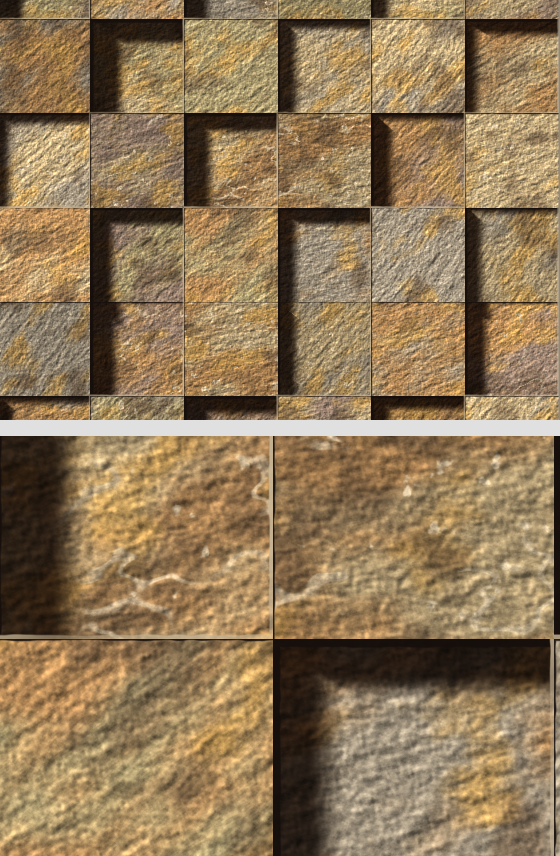
Top: the whole. Bottom: its middle third, enlarged.
This texture is drawn by a WebGL 2 fragment shader. Its source:

```glsl
#version 300 es
precision highp float;
// Wall of split-slate blocks set at uneven depths, lit from the upper left.
uniform vec2 u_resolution;
out vec4 fragColor;

const vec2 PITCH = vec2(0.223, 0.2243);     // block size, canvas height = 1
const vec2 ORIGIN = vec2(-0.008, 0.0573);   // lower left corner of block (0, 0)
const float COLUMNS = 6.0;
const vec2 SHADOW_REACH = vec2(0.46, 0.34); // shadow length per unit of depth
const float PENUMBRA = 0.32;
const float GAP = 0.007;                    // half width of the joints
const float SIDE_WIDTH = 0.034;             // dark side faces of tall blocks
const float RIM_WIDTH = 0.013;              // lit side faces of tall blocks
const float RELIEF = 1.5;
const vec3 SHADE = vec3(0.23, 0.19, 0.17);
const vec3 JOINT = vec3(0.08, 0.055, 0.045);
const vec3 RIM = vec3(0.78, 0.71, 0.59);
const vec3 PALE = vec3(0.80, 0.73, 0.61);
const vec3 OCHRE = vec3(0.74, 0.57, 0.30);
const vec3 UMBER = vec3(0.38, 0.30, 0.22);
const vec3 BACKING = vec3(0.56, 0.54, 0.51);
const vec3 TONES[5] = vec3[5](
    vec3(0.63, 0.57, 0.41),   // olive
    vec3(0.57, 0.48, 0.41),   // purple brown
    vec3(0.66, 0.50, 0.32),   // rust
    vec3(0.71, 0.62, 0.46),   // sand
    vec3(0.60, 0.55, 0.47));  // grey

float hash(vec2 p) {
    vec3 q = fract(p.xyx * 0.1031);
    q += dot(q, q.yzx + 33.33);
    return fract((q.x + q.y) * q.z);
}

float noise(vec2 p) {
    vec2 i = floor(p), f = fract(p);
    f = f * f * (3.0 - 2.0 * f);
    return mix(mix(hash(i), hash(i + vec2(1, 0)), f.x),
               mix(hash(i + vec2(0, 1)), hash(i + vec2(1, 1)), f.x), f.y);
}

float fbm(vec2 p) {
    float sum = 0.0, amp = 0.5;
    for (int i = 0; i < 4; i++) {
        sum += amp * noise(p);
        p = mat2(1.6, 1.2, -1.2, 1.6) * p + 7.3;
        amp *= 0.5;
    }
    return sum / 0.9375;
}

// Blocks alternate like a checkerboard, with one shifted course and strays.
float blockHeight(vec2 cell) {
    float raised = 1.0 - mod(cell.x + cell.y + step(1.0, cell.y), 2.0);
    float r = hash(cell + 17.0);
    if (hash(cell + 53.0) > 0.88) raised = 0.6;
    return mix(0.5 * r, 0.8 + 0.2 * r, raised);
}

// Shadow cast by the left, upper and diagonal neighbours.
float castShadow(vec2 cell, vec2 uv, float h) {
    vec2 rise = vec2(uv.x, 1.0 - uv.y) / SHADOW_REACH;
    float left = blockHeight(cell + vec2(-1, 0));
    float above = blockHeight(cell + vec2(0, 1));
    float corner = blockHeight(cell + vec2(-1, 1));
    float first = mix(left, above, smoothstep(-0.06, 0.06, rise.x - rise.y));
    float depth = max(first - min(rise.x, rise.y), corner - max(rise.x, rise.y)) - h;
    return smoothstep(0.0, PENUMBRA, depth);
}

// Cleft layers along the grain plus fine grit.
float relief(vec2 s, mat2 grain) {
    return 0.55 * fbm(grain * s * vec2(1.0) * 9.0 * mat2(1, 0, 0, 1))
         + 0.6 * fbm((grain * s) * vec2(7.0, 25.0)) + 0.5 * fbm(s * 34.0);
}

vec3 stone(vec2 cell, vec2 uv) {
    float seed = hash(cell + 5.0), other = hash(cell + 29.0);
    vec2 s = uv + 20.0 * vec2(seed, other);
    float a = mix(0.15, 0.95, hash(cell + 71.0));
    mat2 grain = mat2(cos(a), -sin(a), sin(a), cos(a));
    vec2 along = grain * s;

    // Mineral stains
    vec3 col = mix(TONES[int(seed * 5.0)], TONES[int(other * 5.0)],
                   smoothstep(0.35, 0.65, fbm(along * vec2(1.5, 3.0))));
    col = mix(col, OCHRE, 0.7 * smoothstep(0.48, 0.72, fbm(along * vec2(3.0, 5.0) + 31.0)));
    col = mix(col, UMBER, 0.6 * smoothstep(0.52, 0.78, fbm(s * 3.5 + 63.0)));
    col *= 0.88 + 0.24 * hash(cell + 91.0);

    // Pale scratches and chips on some blocks
    float worn = smoothstep(0.35, 0.8, hash(cell + 113.0));
    float vein = 1.0 - smoothstep(0.006, 0.022, abs(fbm(along * vec2(1.6, 3.2) + 11.0) - 0.5));
    float chip = smoothstep(0.70, 0.80, fbm(s * 13.0 + 45.0));
    vein *= smoothstep(0.5, 0.7, noise(s * 4.0 + 19.0));
    col = mix(col, PALE, worn * max(0.6 * vein, 0.8 * chip));

    // Rough surface lit from the upper left
    float slope = relief(s, grain) - relief(s + vec2(-0.012, 0.012), grain);
    return col * clamp(1.0 + RELIEF * slope, 0.5, 1.5) * (0.88 + 0.24 * noise(s * 70.0));
}

void main() {
    vec2 p = gl_FragCoord.xy / u_resolution.y;
    vec2 g = (p - ORIGIN) / PITCH;
    float px = 1.0 / (u_resolution.y * PITCH.y);
    vec2 cell = floor(g), uv = fract(g);
    float h = blockHeight(cell);
    vec3 col = stone(cell, uv) * mix(vec3(1.0), SHADE, castShadow(cell, uv, h));

    // Side faces: dark under and right of tall blocks, pale on their lit sides
    vec2 taller = max(vec2(blockHeight(cell + vec2(-1, 0)), blockHeight(cell + vec2(0, 1))) - h, 0.0);
    vec2 lit = max(vec2(blockHeight(cell + vec2(1, 0)), blockHeight(cell + vec2(0, -1))) - h, 0.0);
    float ragged = 0.006 * (noise(g * 24.0) - 0.5);
    vec2 nearEdge = vec2(uv.x, 1.0 - uv.y) + ragged - GAP - SIDE_WIDTH * taller;
    vec2 farEdge = vec2(1.0 - uv.x, uv.y) + ragged;
    vec2 rim = (1.0 - smoothstep(-px, px, farEdge - RIM_WIDTH)) * smoothstep(0.05, 0.4, lit);
    float joint = 1.0 - smoothstep(-px, px, min(nearEdge.x, nearEdge.y));
    col = mix(col, JOINT, 0.9 * joint);
    col = mix(col, RIM, max(rim.x, rim.y) * (0.4 + 0.6 * noise(g * 3.0 + 8.0)));

    // Bare backing past the last column
    col = mix(col, BACKING, smoothstep(-px, px, g.x - COLUMNS));
    fragColor = vec4(clamp(col, 0.0, 1.0), 1.0);
}
```
